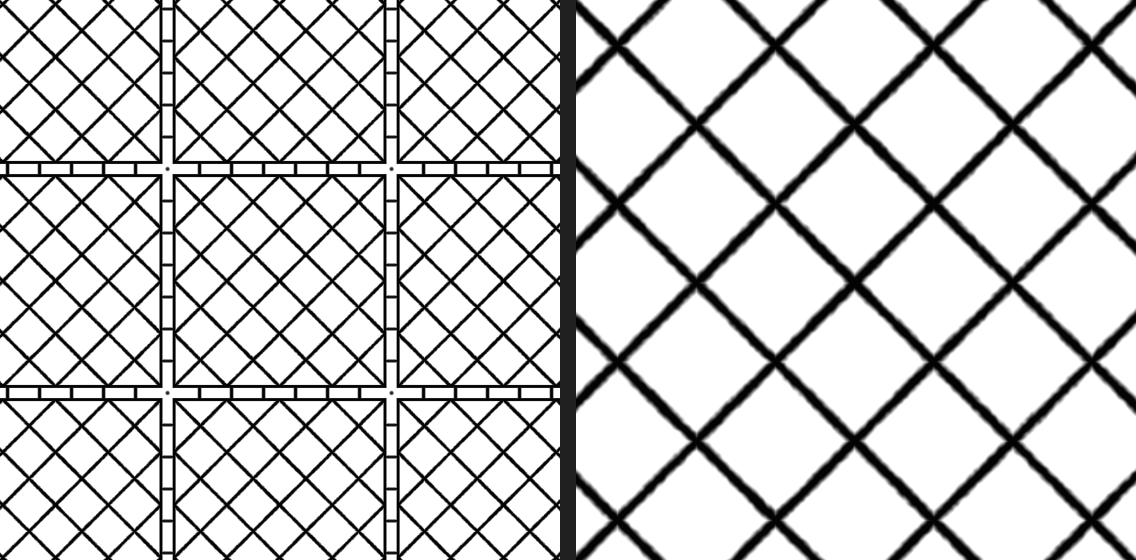
Left: the whole. Right: its middle third, enlarged.
A three.js fragment shader for this pattern:

```glsl
varying vec2 vUv;

float hash(vec2 p) {
  p = fract(p * vec2(0.1031, 0.1137));
  p += dot(p, p.yx + 33.33);
  return fract((p.x + p.y) * p.x * 91.7);
}

float noise(vec2 p) {
  vec2 i = floor(p), f = fract(p);
  f = f * f * (3.0 - 2.0 * f);
  return mix(mix(hash(i), hash(i + vec2(1.0, 0.0)), f.x),
             mix(hash(i + vec2(0.0, 1.0)), hash(i + 1.0), f.x), f.y);
}

// Coverage of a shape from its signed distance
float ink(float d, float softness) {
  return 1.0 - smoothstep(-softness, softness, d);
}

// Distance to the nearest multiple of pitch
float lineDistance(float x, float pitch) {
  return abs(fract(x / pitch + 0.5) - 0.5) * pitch;
}

void main() {
  // Square cells, 2.5 across and down, each centred on its panel
  vec2 cell = fract((vUv - vec2(0.4992, 0.4982)) * 2.5 + 0.5) - 0.5;
  vec2 a = abs(cell);
  float halfPanel = 0.4707;
  float edge = max(a.x, a.y) - halfPanel;

  // Diagonal lattice with slightly uneven, rough strokes
  float pitch = halfPanel * 0.5;
  float rise = lineDistance(cell.x - cell.y, pitch) * 0.7071;
  float fall = lineDistance(cell.x + cell.y, pitch) * 0.7071;
  float wear = 0.0016 * (noise(cell * 24.0 + 40.0) - 0.5)
             + 0.0024 * (noise(cell * 130.0 + 200.0) - 0.5);
  float lattice = max(ink(rise - 0.0072 + wear, 0.0046),
                      ink(fall - 0.0074 + wear, 0.0046));
  lattice *= ink(edge, 0.003);

  // Panel outline
  float frame = ink(abs(edge) - 0.0066, 0.0032);

  // Seven-part rungs in the gaps, left out at the corners
  float bars = ink(lineDistance(cell.x - 0.5, 1.0 / 7.0) - 0.0075, 0.0045)
             * step(halfPanel, a.y) * step(a.x, halfPanel);
  float rungs = 0.95 * ink(lineDistance(cell.y - 0.5, 1.0 / 7.0) - 0.0064, 0.005)
              * step(halfPanel, a.x) * step(a.y, halfPanel);

  // Small dot where the gaps cross
  float spot = 0.85 * ink(length(a - 0.5) - 0.0085, 0.005);

  float coverage = max(max(lattice, frame), max(max(bars, rungs), spot));
  gl_FragColor = vec4(mix(vec3(1.0), vec3(0.01), coverage), 1.0);
}
```
